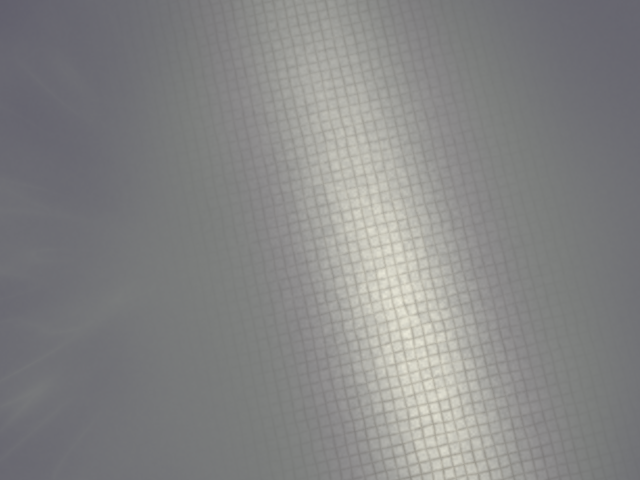
Give the GLSL for this texture, as a WebGL 2 fragment shader.

```glsl
#version 300 es
precision highp float;
uniform vec2 u_resolution;
out vec4 outColor;

#define CELLS 44.5          // grid cells per canvas height
#define TILT 0.225          // grid rotation in radians
#define LINE_HALF 0.10      // half line width, in cells
#define LINE_SOFT 0.11      // line edge blur, in cells
#define LINE_DEPTH 0.17     // darkening along a line
#define SHEEN_CORE 0.27     // strength of the bright streak
#define SHEEN_SKIRT 0.115   // strength of its wide falloff
#define CREASE 0.045        // strength of the folds at the left
#define GRAIN 0.028         // fine surface sparkle

const vec3 SHADE = vec3(0.425, 0.425, 0.450);
const vec3 MIDTONE = vec3(0.485, 0.493, 0.488);
const vec3 PALE = vec3(0.680, 0.680, 0.660);
const vec3 GLOW = vec3(0.860, 0.855, 0.805);

float hash(vec2 p) {
  vec3 h = fract(vec3(p.xyx) * 0.1031);
  h += dot(h, h.yzx + 33.33);
  return fract((h.x + h.y) * h.z);
}

float noise(vec2 p) {
  vec2 i = floor(p), f = fract(p);
  f = f * f * (3.0 - 2.0 * f);
  return mix(mix(hash(i), hash(i + vec2(1, 0)), f.x),
             mix(hash(i + vec2(0, 1)), hash(i + vec2(1, 1)), f.x), f.y);
}

float bell(float x, float width) {
  return exp(-x * x / (width * width));
}

// Tone ramp from bluish shade through neutral grey to warm light
vec3 toneColor(float v) {
  vec3 c = mix(SHADE, MIDTONE, (v - 0.43) / 0.06);
  c = mix(c, mix(MIDTONE, PALE, (v - 0.49) / 0.185), step(0.49, v));
  return mix(c, mix(PALE, GLOW, (v - 0.675) / 0.175), step(0.675, v));
}

// Folds fanning out from the flat middle towards the left edge
float creases(vec2 p) {
  vec2 d = p - vec2(0.48, 0.47);
  float angle = atan(d.y, -d.x), radius = length(d);
  float broad = noise(vec2(angle * 5.0 + 20.0, radius * 4.0));
  float sharp = noise(vec2(angle * 13.0 + 50.0, radius * 6.0));
  float ridge = pow(1.0 - abs(2.0 * sharp - 1.0), 4.0);
  float mask = 1.0 - smoothstep(0.02, 0.38, p.x);
  return mask * (broad - 0.55 + 0.7 * ridge * (broad - 0.25));
}

void main() {
  vec2 p = gl_FragCoord.xy / u_resolution.y;

  // Slanted streak of light, strongest below the middle
  float across = (p.x - 0.945 + 0.30 * p.y) * 0.958;
  float along = bell(p.y - 0.31, 0.56);
  float light = 0.465 + SHEEN_SKIRT * bell(across, 0.29)
              + SHEEN_CORE * along * bell(across, 0.125);
  light -= 0.055 * smoothstep(0.40, 0.85, length(p - vec2(0.74, 0.36)));
  light += 0.012 * (noise(p * 5.0) - 0.5) + CREASE * creases(p);

  // Tilted grid with slight perspective and woven wobble
  float c = cos(TILT), s = sin(TILT);
  vec2 q = mat2(c, -s, s, c) * (p - vec2(0.85, 0.34));
  q *= CELLS * (1.0 + 0.09 * (p.y - 0.4));
  vec2 aa = fwidth(q);
  q += 0.16 * (vec2(noise(q * 0.6), noise(q * 0.6 + 37.0)) - 0.5);
  vec2 soft = LINE_SOFT + 0.5 * aa + 0.06 * p.y;
  vec2 gap = abs(fract(q + 0.5) - 0.5);
  vec2 line = 1.0 - smoothstep(LINE_HALF - soft, LINE_HALF + soft, gap);

  // Lines show where the light passes and fade into the flat grey
  vec2 visible = vec2(bell(across, 0.25) * mix(1.0, 0.6, p.y),
                      bell(across, 0.22) * mix(1.0, 0.4, p.y));
  line *= visible * (0.7 + 0.6 * noise(q * 1.7));
  float weave = max(line.x, line.y) + 0.25 * min(line.x, line.y);

  // Uneven cells and sparkle grow with the light
  float lit = bell(across, 0.17) * along;
  float cell = hash(floor(q) + 200.0) - 0.5;
  float sparkle = noise(p * 230.0) + noise(p * 115.0 + 9.0) - 1.0;
  light += lit * (0.035 * cell + 2.0 * GRAIN * sparkle) + 0.15 * GRAIN * sparkle;

  vec3 color = toneColor(light);
  color *= 1.0 - LINE_DEPTH * weave * vec3(0.94, 1.0, 1.08);

  // Faint mauve bands flank the streak
  float band = bell(abs(across) - 0.20, 0.06);
  color += band * vec3(0.004, -0.006, 0.006);
  outColor = vec4(clamp(color, 0.0, 1.0), 1.0);
}
```
